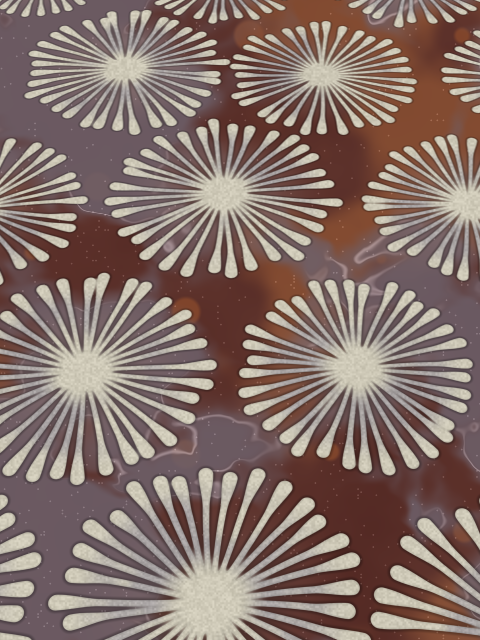
This pattern is drawn by a WebGL 1 fragment shader. Its source:

```glsl
precision highp float;
// Cream slip starbursts on a glossy brown glaze, seen receding in perspective.
// Bursts sit on a jittered staggered grid in the tilted plane; each one is a ring
// of drop-ended spokes around a blob, over noise-mixed chocolate, amber and mauve.
uniform vec2 u_resolution;

float hash(vec2 p) {
  return fract(sin(dot(p, vec2(127.1, 311.7))) * 43758.5453);
}

float noise(vec2 p) {
  vec2 i = floor(p), f = fract(p);
  f = f * f * (3.0 - 2.0 * f);
  return mix(mix(hash(i), hash(i + vec2(1, 0)), f.x),
             mix(hash(i + vec2(0, 1)), hash(i + vec2(1, 1)), f.x), f.y);
}

float fbm(vec2 p) {
  float sum = 0.0, amp = 0.5;
  for (int i = 0; i < 4; i++) {
    sum += amp * noise(p);
    p = p * 2.03 + 17.3;
    amp *= 0.5;
  }
  return sum / 0.9375;
}

float smoothMin(float a, float b, float k) {
  float h = max(k - abs(a - b), 0.0) / k;
  return min(a, b) - h * h * k * 0.25;
}

// Distance to a burst of unit radius
float burst(vec2 q, float seed) {
  float r = length(q);
  float count = floor(29.0 + 6.0 * hash(vec2(seed, 3.0)));
  float turn = 6.28318 / count;
  float angle = atan(q.y, q.x);
  float slot = floor(angle / turn);
  float d = r - 0.13 - 0.09 * noise(q / max(r, 0.01) * 2.5 + seed * 40.0);
  for (int k = -1; k <= 1; k++) {
    float id = mod(slot + float(k), count);
    float h = hash(vec2(id, seed * 91.0));
    float dir = (slot + float(k) + 0.5 + 0.45 * (h - 0.5)) * turn;
    float reach = 0.84 + 0.12 * hash(vec2(id + 7.0, seed * 53.0));
    vec2 s = vec2(dot(q, vec2(cos(dir), sin(dir))),
                  dot(q, vec2(-sin(dir), cos(dir))));
    float t = clamp(s.x / reach, 0.0, 1.0);
    s.y += 0.012 * sin(t * 5.0 + h * 30.0) * t;
    float width = 0.014 + 0.012 * t + 0.024 * smoothstep(0.72, 1.0, t);
    float spoke = length(vec2(max(max(s.x - reach, -s.x), 0.0), s.y)) - width;
    d = smoothMin(d, spoke, 0.03);
  }
  return d;
}

void main() {
  vec2 p = gl_FragCoord.xy / u_resolution.y;
  float scale = 1.0 - 0.45 * p.y;
  vec2 ground = vec2(p.x - 0.375, p.y) / scale;

  // Nearest burst among the neighbouring grid cells
  float d = 1.0, radial = 1.0, haze = 0.0;
  for (int j = -1; j <= 1; j++) {
    for (int i = -1; i <= 1; i++) {
      float row = floor(ground.y / 0.48 + 0.5) + float(j);
      float shift = mix(-0.06, 0.21, mod(row, 2.0));
      float col = floor((ground.x - shift) / 0.54 + 0.5) + float(i);
      float seed = hash(vec2(col + 11.0, row + 5.0));
      vec2 jitter = vec2(seed, hash(vec2(row + 2.0, col + 31.0))) - 0.5;
      vec2 center = vec2(col * 0.54 + shift, row * 0.48 + 0.03) + 0.07 * jitter;
      float radius = 0.225 + 0.05 * hash(vec2(col + 3.0, row + 23.0));
      vec2 q = (ground - center) / radius;
      float r = length(q);
      if (r < 1.2) {
        float nd = burst(q, seed) * radius;
        if (nd < d) {
          d = nd;
          radial = r;
        }
        haze = max(haze, (1.0 - smoothstep(0.15, 0.95, r)) * (0.35 + 0.65 * seed));
      }
    }
  }

  // Glaze: chocolate with amber pools and mauve reflected light
  float cloud = fbm(p * 4.5 + 3.0);
  float warp = fbm(p * 7.0 + 31.0);
  vec3 color = mix(vec3(0.32, 0.155, 0.135), vec3(0.38, 0.21, 0.18), warp);
  float amber = smoothstep(0.5, 0.68, cloud + 0.12 * abs(p.y - 0.5));
  color = mix(color, vec3(0.55, 0.32, 0.20), amber * 0.8);
  vec2 spotCell = floor(p * 9.0);
  vec2 spot = fract(p * 9.0) - 0.35 - 0.3 * hash(spotCell + 9.0);
  float spotSize = 0.08 + 0.17 * hash(spotCell + 4.0);
  float spotMask = smoothstep(spotSize, spotSize - 0.07, length(spot));
  color = mix(color, vec3(0.56, 0.30, 0.17), 0.7 * spotMask * step(0.8, hash(spotCell)));
  float corner = 0.38 * smoothstep(0.5, 0.0, length(p - vec2(0.0, 0.2)))
               + 0.16 * smoothstep(0.55, 1.0, p.y);
  float sheen = fbm(p * vec2(4.0, 6.0) + 0.7 * warp + 60.0) + corner;
  color = mix(color, vec3(0.43, 0.38, 0.42), 0.85 * smoothstep(0.54, 0.70, sheen));
  color = mix(color, vec3(0.57, 0.47, 0.45), haze * (0.3 + 0.4 * p.y));

  // Wavy glints at the rims of the reflections, and fine specks
  float glint = smoothstep(0.012, 0.0, abs(sheen - 0.66)) * smoothstep(0.5, 0.75, warp);
  color += 0.2 * glint;
  vec2 speckCell = floor(p * 210.0);
  float speck = smoothstep(0.45, 0.1, length(fract(p * 210.0) - 0.5));
  color += 0.13 * speck * step(0.955, hash(speckCell));

  // Raised slip: dark outline, pearly grey mid-spokes, mica grain
  float soft = 0.0011 / (scale * scale);
  color *= 1.0 - 0.3 * smoothstep(0.007, 0.0, d);
  float pearl = smoothstep(0.18, 0.38, radial) * smoothstep(0.88, 0.6, radial);
  vec3 slip = mix(vec3(0.81, 0.79, 0.72), vec3(0.67, 0.65, 0.65),
                  pearl * smoothstep(0.25, 0.65, fbm(p * 11.0 + 80.0)));
  slip += 0.10 * (noise(p * 330.0) - 0.5) + 0.03 * (warp - 0.5);
  slip *= 0.9 + 0.1 * smoothstep(0.0, -0.004, d);
  color = mix(color, slip, smoothstep(soft, -soft, d));
  gl_FragColor = vec4(color, 1.0);
}
```
